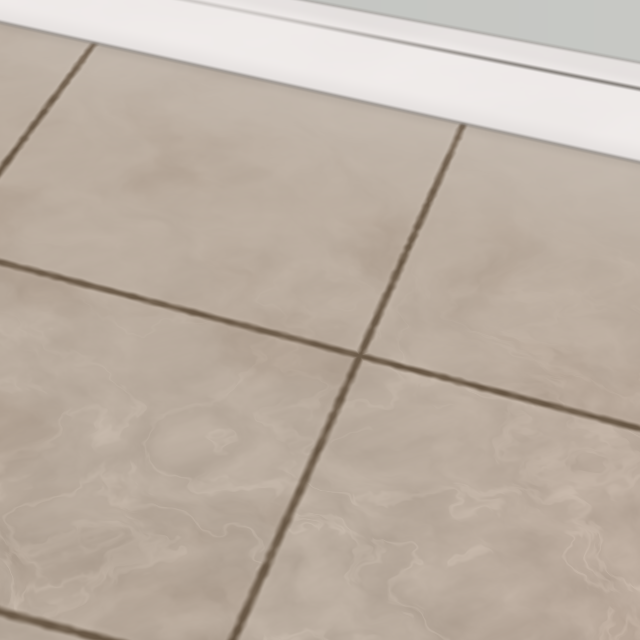
This texture is drawn by a Shadertoy shader. Its source:

```glsl
#define TILE_COLOR vec3(0.728, 0.675, 0.622)
#define TILE_DARK vec3(0.665, 0.600, 0.540)
#define TILE_LIGHT vec3(0.790, 0.755, 0.720)
#define GROUT_COLOR vec3(0.420, 0.355, 0.285)
#define BOARD_COLOR vec3(0.935, 0.918, 0.912)
#define WALL_COLOR vec3(0.775, 0.780, 0.765)
#define SEAM_COLOR vec3(0.500, 0.480, 0.460)
#define GROUT_HALF vec2(0.0082, 0.0100)
#define GROUT_SOFT 0.0055
#define TILE_SCALE vec2(1.370, 2.165)
#define VANISHING vec2(-0.0825, -0.3426)
#define CROSSING vec2(0.5625, 0.4440)

float hash(vec2 p) {
    vec3 q = fract(vec3(p.xyx) * 0.1031);
    q += dot(q, q.yzx + 33.33);
    return fract((q.x + q.y) * q.z);
}

float valueNoise(vec2 p) {
    vec2 i = floor(p), f = fract(p);
    f = f * f * (3.0 - 2.0 * f);
    return mix(mix(hash(i), hash(i + vec2(1, 0)), f.x),
               mix(hash(i + vec2(0, 1)), hash(i + vec2(1, 1)), f.x), f.y);
}

float fbm(vec2 p) {
    float sum = 0.0, amp = 0.5;
    for (int i = 0; i < 5; i++) {
        sum += amp * valueNoise(p);
        p = mat2(1.6, 1.2, -1.2, 1.6) * p + 17.3;
        amp *= 0.5;
    }
    return sum;
}

// Canvas position to tile coordinates, one unit per tile
vec2 floorPlane(vec2 p) {
    vec2 q = p - CROSSING;
    float depth = 1.0 + dot(VANISHING, q);
    return TILE_SCALE * vec2(q.x - 0.4466 * q.y, q.y + 0.2604 * q.x) / depth;
}

// Soft line of given half width around zero
float stroke(float d, float halfWidth, float soft) {
    return 1.0 - smoothstep(halfWidth - soft, halfWidth + soft, abs(d));
}

vec3 floorColor(vec2 p, float px) {
    vec2 t = floorPlane(p);
    vec2 tile = vec2(floor(t.x), min(floor(t.y), 0.0));
    vec2 m = t + 9.0 * vec2(hash(tile + 40.0), hash(tile + 71.0)) + 20.0;
    float near = 1.0 - smoothstep(0.05, 0.75, p.y);

    // Cloudy stone, with creases stronger in front
    float warp = fbm(m * 4.0);
    float cloud = fbm(m * 3.0 + warp);
    float fine = fbm(m * 13.0 + 3.0 * warp);
    float vein = 1.0 - abs(2.0 * fbm(m * 5.0 + 2.5 * warp) - 1.0);
    vec3 col = mix(TILE_COLOR, TILE_DARK, 0.55 * smoothstep(0.45, 0.75, cloud));
    col += (fine - 0.48) * mix(0.035, 0.11, near);
    col += near * 0.035 * (smoothstep(0.90, 1.0, vein) - 0.35);
    col += (hash(tile + 12.0) - 0.5) * 0.012;
    col += vec3(0.006, -0.004, -0.005) * smoothstep(0.5, 1.0, p.x) * near;

    // Light bounced from the board
    float bounce = smoothstep(0.45, 1.05, t.y);
    col = mix(col, TILE_LIGHT, 0.5 * bounce);

    // Joints, slightly ragged; the last row ends at the board
    vec2 joint = abs(t - vec2(round(t.x), min(round(t.y), 0.0)));
    joint += (valueNoise(t * 55.0 + 90.0) - 0.5) * 0.004;
    vec2 soft = vec2(GROUT_SOFT) + px * TILE_SCALE;
    vec2 gap = 1.0 - smoothstep(GROUT_HALF - soft, GROUT_HALF + soft, joint);
    vec2 rim = 1.0 - smoothstep(GROUT_HALF, GROUT_HALF * 3.2, joint);
    col += 0.018 * max(rim.x, rim.y);
    vec3 grout = GROUT_COLOR + (valueNoise(t * 38.0 + 60.0) - 0.5) * 0.07;
    grout = mix(grout, TILE_DARK, 0.25 * bounce);
    return mix(col, grout, max(gap.x, gap.y));
}

void mainImage(out vec4 fragColor, in vec2 fragCoord) {
    vec2 p = fragCoord / iResolution.xy;
    float px = 1.0 / min(iResolution.x, iResolution.y);
    float soft = 0.0018 + px;

    // Heights above the floor edge, the board's top and the wall's foot
    float edge = p.y - (0.9655 - 0.2190 * p.x);
    float ledge = p.y - (1.0576 - 0.1966 * p.x);
    float wall = p.y - (1.0887 - 0.1867 * p.x);

    vec3 col = floorColor(p, px);
    col *= 1.0 - 0.05 * smoothstep(-0.02, 0.0, edge);

    // Board, faintly shaded
    vec3 board = BOARD_COLOR + 0.02 * (fbm(p * vec2(7.0, 16.0)) - 0.5);
    board -= 0.035 * (1.0 - smoothstep(0.0, 0.035, edge));
    board -= 0.035 * smoothstep(0.0, 0.02, ledge);
    board = mix(board, SEAM_COLOR, stroke(ledge, 0.0028, soft) * mix(0.3, 0.95, smoothstep(0.35, 0.9, p.x)));
    col = mix(col, board, smoothstep(-soft, soft, edge));
    col = mix(col, SEAM_COLOR, 0.6 * stroke(edge, 0.0025, soft));

    // Wall above
    vec3 wallTone = WALL_COLOR + 0.015 * (p.x - 0.7);
    col = mix(col, wallTone, smoothstep(-soft, soft, wall));
    col = mix(col, SEAM_COLOR, 0.45 * stroke(wall, 0.002, soft));

    fragColor = vec4(clamp(col, 0.0, 1.0), 1.0);
}
```
